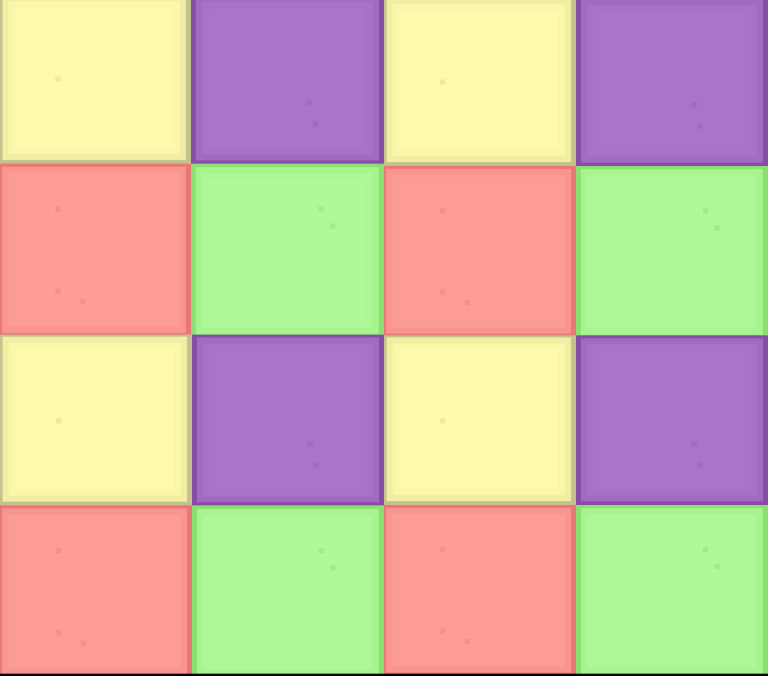
Reproduce this pattern procedurally as a Shadertoy shader.

```glsl
// A four by four checker of pastel tiles in yellow, purple, pink and green.
// Each tile has uneven dark rims, two soft inner bands and a few faint specks;
// small drifts bend the grid, and supersampling smooths every edge.

// Darkness of a small square speck centred at c, in tile coordinates
float speck(vec2 q, vec2 c, vec2 size) {
    vec2 d = abs(q - c) * size;
    return 1.0 - smoothstep(0.003, 0.0048, max(d.x, d.y));
}

vec3 tiles(vec2 uv, float aspect) {
    // Slight misalignment between the halves of the sheet
    vec2 p = uv;
    p.x += 0.024 * uv.x * max(0.5 - uv.x, 0.0) * step(0.505, uv.y);
    p.y += 0.008 * (step(0.5, uv.x) - 0.5) * (uv.y - 0.37);

    vec2 pitch = vec2(0.25, 0.2517);
    vec2 grid = (p - vec2(0.0, 0.001)) / pitch;
    vec2 cell = floor(grid);
    vec2 q = fract(grid);
    vec2 size = pitch * vec2(aspect, 1.0);
    bool oddColumn = mod(cell.x, 2.0) > 0.5;
    bool oddRow = mod(cell.y, 2.0) > 0.5;

    // Rim widths are left, right, bottom, top in thousandths of the height
    vec3 face, rim;
    vec4 width;
    float specks;
    if (oddRow && !oddColumn) {          // yellow
        face = vec3(0.995, 0.98, 0.67);
        rim = vec3(0.77, 0.76, 0.55);
        width = vec4(3.8, 7.4, 5.6, 3.0);
        specks = speck(q, vec2(0.305, 0.495), size);
    } else if (oddRow) {                 // purple
        face = vec3(0.665, 0.455, 0.785);
        rim = vec3(0.53, 0.30, 0.66);
        width = vec4(7.4, 7.4, 5.0, 4.4);
        specks = max(speck(q, vec2(0.615, 0.36), size),
                     speck(q, vec2(0.645, 0.235), size));
    } else if (!oddColumn) {             // pink
        face = vec3(0.995, 0.615, 0.59);
        rim = vec3(0.91, 0.47, 0.45);
        width = vec4(3.0, 7.4, 2.6, 4.4);
        specks = max(speck(q, vec2(0.305, 0.735), size),
                 max(speck(q, vec2(0.305, 0.255), size),
                     speck(q, vec2(0.435, 0.193), size)));
    } else {                             // green
        face = vec3(0.685, 0.975, 0.595);
        rim = vec3(0.55, 0.88, 0.45);
        width = vec4(7.4, 7.8, 0.8, 5.0);
        specks = max(speck(q, vec2(0.675, 0.735), size),
                     speck(q, vec2(0.735, 0.635), size));
    }

    // Distance inward from the inner edge of the rim
    vec4 sides = vec4(q.x, 1.0 - q.x, q.y, 1.0 - q.y) * size.xxyy;
    vec4 inset = sides - width * 0.001;
    float d = min(min(inset.x, inset.y), min(inset.z, inset.w));

    float soft = 0.17 * (1.0 - smoothstep(0.008, 0.010, d))
               + 0.05 * (1.0 - smoothstep(0.017, 0.020, d));
    vec3 color = mix(face, rim, soft);
    color = mix(color, rim, 1.0 - smoothstep(-0.0007, 0.0007, d));
    color *= 1.0 - 0.065 * specks;

    // Thin black strip along the bottom
    return color * step(0.0033, uv.y);
}

void mainImage(out vec4 fragColor, in vec2 fragCoord) {
    float aspect = iResolution.x / iResolution.y;
    vec3 sum = vec3(0.0);
    for (int j = 0; j < 3; j++) {
        for (int i = 0; i < 3; i++) {
            vec2 offset = (vec2(i, j) - 1.0) / 3.0;
            sum += tiles((fragCoord + offset) / iResolution.xy, aspect);
        }
    }
    fragColor = vec4(sum / 9.0, 1.0);
}
```
